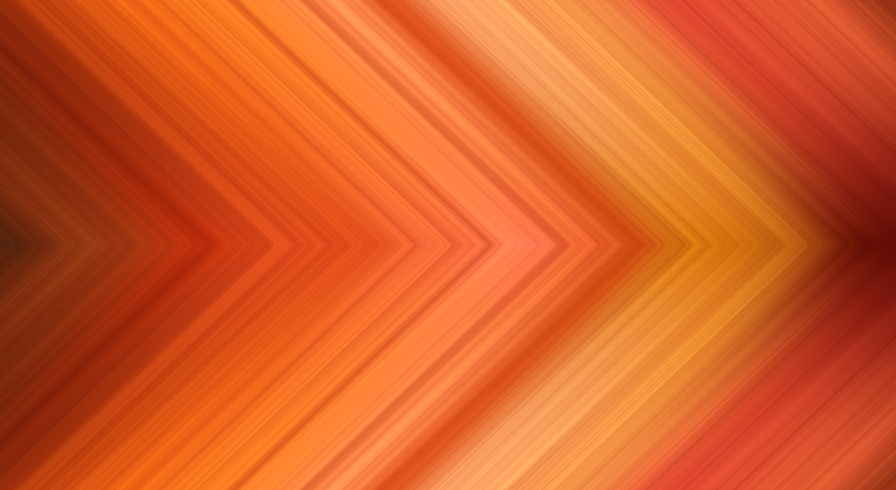
Reproduce this background procedurally as a Shadertoy shader.

```glsl
// Glowing orange and red chevrons pointing right, brushed with fine diagonal streaks.

const float SLOPE = 1.05;   // horizontal shift of a chevron arm per unit of height
const int STOPS = 12;

// Gradient stops: colour in rgb, chevron coordinate in w.
const vec4 CREASE[STOPS] = vec4[STOPS](
    vec4(0.32, 0.13, 0.05, 0.00), vec4(0.60, 0.22, 0.07, 0.20),
    vec4(0.78, 0.20, 0.05, 0.43), vec4(0.88, 0.29, 0.11, 0.55),
    vec4(0.89, 0.30, 0.11, 0.74), vec4(0.97, 0.42, 0.23, 0.90),
    vec4(1.00, 0.47, 0.31, 1.08), vec4(0.93, 0.39, 0.17, 1.22),
    vec4(0.80, 0.29, 0.06, 1.31), vec4(0.80, 0.43, 0.10, 1.40),
    vec4(0.76, 0.39, 0.10, 1.60), vec4(0.47, 0.08, 0.03, 1.78));

const vec4 RIM[STOPS] = vec4[STOPS](
    vec4(0.42, 0.14, 0.04, 0.28), vec4(0.54, 0.15, 0.04, 0.47),
    vec4(0.78, 0.27, 0.06, 0.61), vec4(0.92, 0.38, 0.08, 0.78),
    vec4(0.96, 0.46, 0.13, 0.96), vec4(1.00, 0.54, 0.30, 1.23),
    vec4(0.86, 0.31, 0.11, 1.31), vec4(1.00, 0.65, 0.41, 1.45),
    vec4(0.97, 0.59, 0.29, 1.68), vec4(0.86, 0.27, 0.19, 1.90),
    vec4(0.88, 0.34, 0.19, 2.17), vec4(0.60, 0.20, 0.08, 2.35));

// Dark (negative) and bright streaks: position, width, strength.
const vec3 STREAKS[10] = vec3[10](
    vec3(0.430, 0.022, -0.12), vec3(0.545, 0.012, -0.10),
    vec3(0.610, 0.006, -0.08), vec3(0.830, 0.018, 0.05),
    vec3(0.930, 0.012, -0.05), vec3(1.000, 0.010, -0.16),
    vec3(1.060, 0.030, 0.08), vec3(1.150, 0.014, -0.18),
    vec3(1.230, 0.010, -0.06), vec3(1.800, 0.010, 0.06));

vec3 gradient(vec4 stops[STOPS], float u) {
    vec3 color = stops[0].rgb;
    for (int i = 1; i < STOPS; i++) {
        color = mix(color, stops[i].rgb, smoothstep(stops[i - 1].w, stops[i].w, u));
    }
    return color;
}

vec2 hashGradient(vec2 cell) {
    float h = fract(sin(dot(cell, vec2(127.1, 311.7))) * 4375.85);
    float angle = 6.2832 * h;
    return vec2(cos(angle), sin(angle));
}

float gradientNoise(vec2 p) {
    vec2 cell = floor(p), f = fract(p);
    vec2 w = f * f * f * (f * (f * 6.0 - 15.0) + 10.0);
    float a = dot(hashGradient(cell), f);
    float b = dot(hashGradient(cell + vec2(1, 0)), f - vec2(1, 0));
    float c = dot(hashGradient(cell + vec2(0, 1)), f - vec2(0, 1));
    float d = dot(hashGradient(cell + vec2(1, 1)), f - vec2(1, 1));
    return mix(mix(a, b, w.x), mix(c, d, w.x), w.y);
}

// Layers of noise stretched along the arms; layers too fine for the canvas fade out.
float brushedGrain(float u, float along, float canvasHeight) {
    float sum = 0.0, frequency = 18.0, amplitude = 0.08;
    for (int i = 0; i < 4; i++) {
        float visible = 1.0 - smoothstep(0.4, 0.9, frequency / canvasHeight);
        sum += amplitude * visible * gradientNoise(vec2(u * frequency, along + float(i) * 7.3));
        frequency *= 2.0;
    }
    return sum;
}

float streakLight(float u) {
    float light = 0.0;
    for (int i = 0; i < 10; i++) {
        float d = (u - STREAKS[i].x) / STREAKS[i].y;
        light += STREAKS[i].z * exp(-d * d);
    }
    return light;
}

void mainImage(out vec4 fragColor, in vec2 fragCoord) {
    vec2 p = fragCoord / iResolution.y;
    float aspect = iResolution.x / iResolution.y;
    p.x *= 1.8286 / aspect;

    // Mirrored arms with a slightly softened crease
    float rise = sqrt(pow(p.y - 0.5, 2.0) + 0.00001);
    float u = p.x + SLOPE * rise;

    // Colour runs across the arms and changes from crease to rim
    float toRim = 1.0 - pow(1.0 - min(2.0 * rise, 1.0), 1.8);
    vec3 color = mix(gradient(CREASE, u), gradient(RIM, u), toRim);

    // Streaks and brushed grain shift green and blue most, so dark lines stay red
    float light = streakLight(u) + brushedGrain(u, rise, iResolution.y);
    color *= 1.0 + light * vec3(0.6, 1.4, 1.6);

    // Amber glow inside the right wedge
    vec2 g = (p - vec2(1.42, 0.5)) / vec2(0.22, 0.36);
    color += vec3(0.05, 0.03, -0.06) * exp(-dot(g, g)) * smoothstep(1.32, 1.45, u);

    // Deep red shadow where the right edge meets the crease
    vec2 q = (p - vec2(1.86, 0.5)) / vec2(0.20, 0.30);
    color *= 1.0 - vec3(0.22, 0.45, 0.45) * exp(-dot(q, q));

    fragColor = vec4(clamp(color, 0.0, 1.0), 1.0);
}
```
